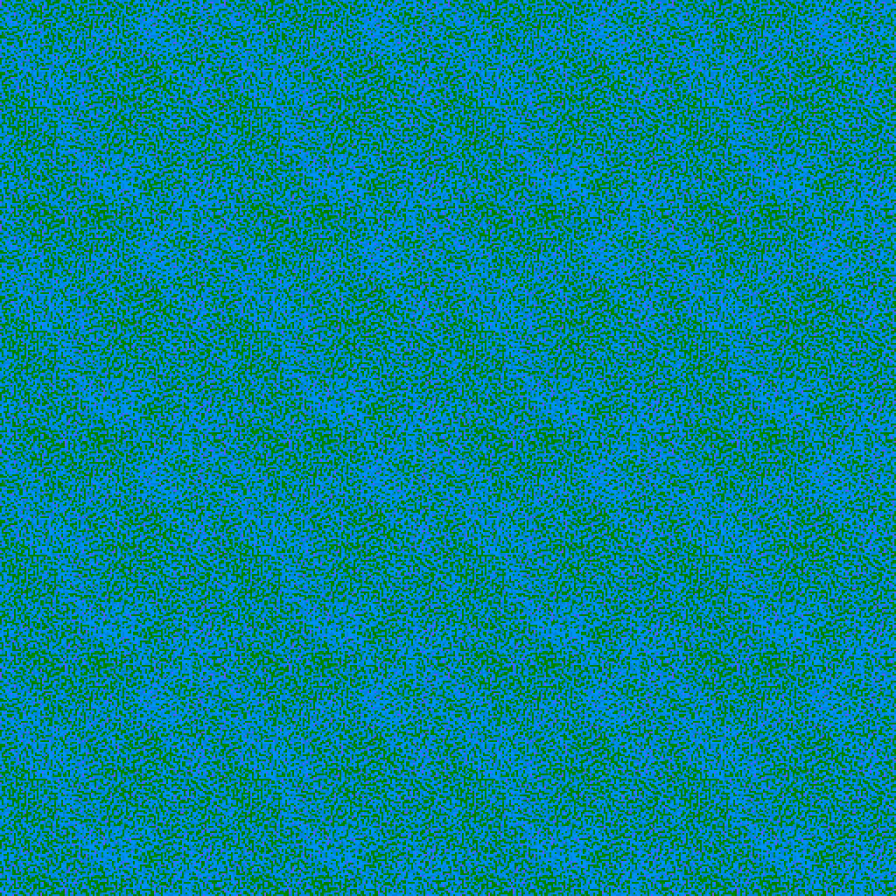
This texture is drawn by a Shadertoy shader. Its source:

```glsl
const float REPEATS = 4.0;
const float CELLS = 128.0; // grains along one repeat

const vec3 BLUE = vec3(0.00, 0.515, 0.875);
const vec3 LIGHT_BLUE = vec3(0.00, 0.575, 0.95);
const vec3 GREEN = vec3(0.00, 0.52, 0.00);
const vec3 LIGHT_GREEN = vec3(0.00, 0.56, 0.00);
const vec3 DARK_GREEN = vec3(0.00, 0.48, 0.00);
const vec3 VIOLET = vec3(0.34, 0.35, 1.00);

float hash(vec2 p) {
    return fract(sin(dot(p, vec2(12.9898, 78.233))) * 43758.5453);
}

// Random value on a lattice that wraps after a whole period
float wrappedHash(vec2 p, vec2 period, float seed) {
    return hash(floor(mod(p + 0.5, period)) + seed);
}

float wrappedNoise(vec2 uv, vec2 period, float seed) {
    vec2 p = uv * period;
    vec2 i = floor(p);
    vec2 f = smoothstep(0.0, 1.0, p - i);
    float bottom = mix(wrappedHash(i, period, seed),
                       wrappedHash(i + vec2(1, 0), period, seed), f.x);
    float top = mix(wrappedHash(i + vec2(0, 1), period, seed),
                    wrappedHash(i + vec2(1, 1), period, seed), f.x);
    return mix(bottom, top, f.y);
}

// Soft patches and fine falling diagonal streaks, centred on zero
float patchiness(vec2 uv) {
    vec2 sheared = vec2(uv.x, uv.x + uv.y);
    float n = 0.22 * wrappedNoise(uv, vec2(4, 5), 3.0);
    n += 0.20 * wrappedNoise(sheared, vec2(3, 6), 17.0);
    n += 0.30 * wrappedNoise(sheared, vec2(7, 15), 31.0);
    n += 0.28 * wrappedNoise(uv, vec2(16, 18), 47.0);
    return n - 0.5;
}

// Ring-shaped frequency band: average of plane waves, faded by distance
float ringKernel(float r2, float frequency) {
    float x = frequency * sqrt(r2);
    return 0.25 * (1.0 + cos(x) + 2.0 * cos(0.7071 * x)) * exp(-r2 / 4.5);
}

// Band-passed white noise: winding strands of even width
float strands(vec2 cell, float seed) {
    float sum = 0.0;
    for (int y = -3; y <= 3; y++) {
        for (int x = -3; x <= 3; x++) {
            vec2 offset = vec2(x, y);
            float r2 = dot(offset, offset);
            if (r2 > 10.5) continue;
            float value = wrappedHash(cell + offset, vec2(CELLS), seed) - 0.5;
            sum += ringKernel(r2, 2.1) * value;
        }
    }
    return sum * 3.0;
}

vec3 grainColor(vec2 cell) {
    float density = patchiness(cell / CELLS);
    float tone = wrappedHash(cell, vec2(CELLS), 211.0);
    float speck = wrappedHash(cell, vec2(CELLS), 389.0);

    vec3 water = tone + density < 0.47 ? LIGHT_BLUE : BLUE;
    water = speck > 0.92 ? VIOLET : water;

    vec3 growth = tone < 0.23 ? DARK_GREEN : GREEN;
    growth = tone > 0.74 ? LIGHT_GREEN : growth;

    float cover = strands(cell, 5.0) + 2.2 * density - 0.41;
    return mix(water, growth, smoothstep(-0.12, 0.12, cover));
}

void mainImage(out vec4 fragColor, in vec2 fragCoord) {
    float grains = REPEATS * CELLS;
    vec2 p = fragCoord / iResolution.xy * grains - 0.5;
    vec2 cell = floor(p);

    // Blend neighbouring grains across one pixel at their shared edge
    vec2 pixel = grains / iResolution.xy;
    vec2 blend = clamp((p - cell - 0.5) / pixel + 0.5, 0.0, 1.0);
    vec3 bottom = mix(grainColor(cell), grainColor(cell + vec2(1, 0)), blend.x);
    vec3 top = mix(grainColor(cell + vec2(0, 1)), grainColor(cell + vec2(1, 1)), blend.x);
    fragColor = vec4(mix(bottom, top, blend.y), 1.0);
}
```
